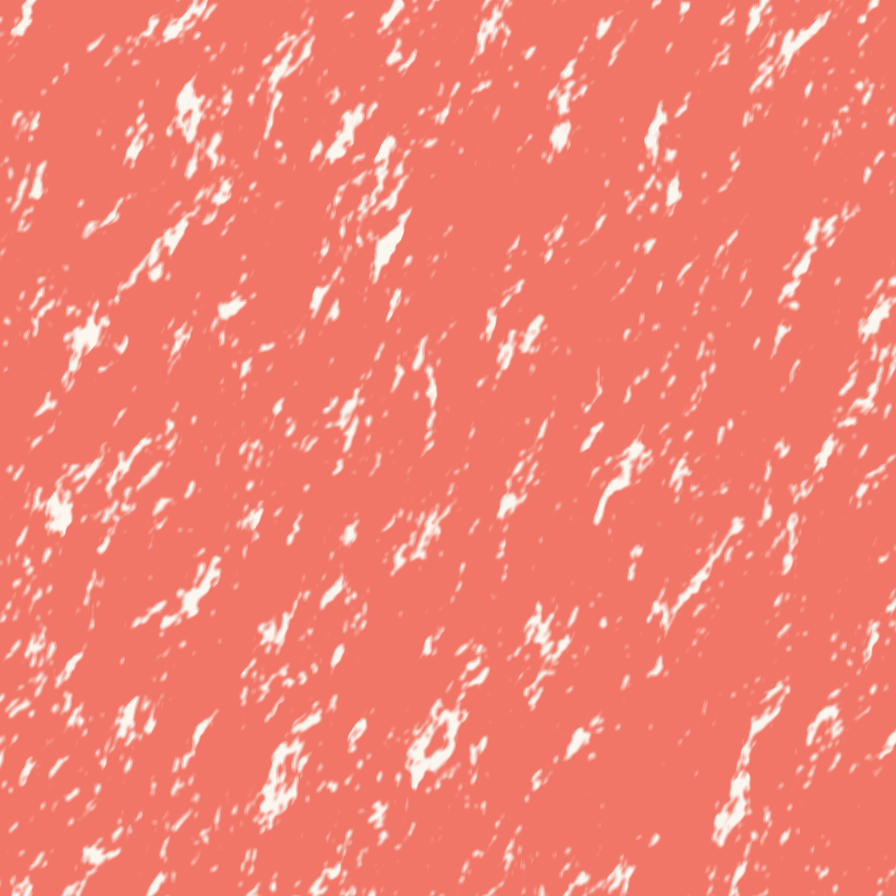
Give the GLSL for this texture, as a WebGL 1 fragment shader.

```glsl
precision highp float;
// Cream flecks streaked diagonally across a coral ground.
// Layers of stretched cellular noise, from long streaks down to fine grain,
// are summed and cut at a threshold; a small blur softens the cut edges.

uniform vec2 u_resolution;

vec3 hash3(vec2 cell) {
  vec3 q = vec3(dot(cell, vec2(127.1, 311.7)),
                dot(cell, vec2(269.5, 183.3)),
                dot(cell, vec2(419.2, 371.9)));
  return fract(sin(q) * 43758.5);
}

// Cellular noise: one round bump per cell, randomly placed, raised or sunk.
float bumps(vec2 p) {
  vec2 cell = floor(p);
  vec2 local = p - cell;
  float sum = 0.0;
  for (int y = -1; y <= 1; y++) {
    for (int x = -1; x <= 1; x++) {
      vec2 offset = vec2(float(x), float(y));
      vec3 rnd = hash3(cell + offset);
      vec2 d = offset + rnd.xy - local;
      float falloff = max(0.0, 1.0 - dot(d, d));
      sum += (2.0 * rnd.z - 1.0) * falloff * falloff;
    }
  }
  return sum;
}

// Turn to the streak frame: x runs across the streaks, y along them.
vec2 streakFrame(vec2 p) {
  vec2 along = vec2(0.47, 0.883);
  vec2 q = vec2(dot(p, vec2(along.y, -along.x)), dot(p, along));
  q.x += 0.005 * sin(q.y * 23.0 + 2.0 * sin(q.x * 11.0))
       + 0.002 * sin(q.y * 61.0 + q.x * 37.0);
  return q;
}

float streaks(vec2 q) {
  return 0.8 * bumps(q / vec2(0.022, 0.088) + 17.3)
       + 0.7 * bumps(q / vec2(0.0115, 0.041) + 41.7);
}

float grain(vec2 q) {
  return 0.68 * bumps(q / vec2(0.0062, 0.0175) + 73.1)
       + 0.66 * bumps(q / vec2(0.0036, 0.0085) + 97.9);
}

void main() {
  vec2 p = gl_FragCoord.xy / min(u_resolution.x, u_resolution.y);
  float broad = streaks(streakFrame(p));

  // Average the cut over a small neighbourhood for soft edges.
  float cover = 0.0;
  for (int j = -1; j <= 1; j++) {
    for (int i = -1; i <= 1; i++) {
      vec2 tap = p + 0.0016 * vec2(float(i), float(j));
      float height = broad + grain(streakFrame(tap));
      cover += smoothstep(0.64, 1.02, height) / 9.0;
    }
  }

  vec3 coral = vec3(0.95, 0.463, 0.403);
  vec3 cream = vec3(0.983, 0.963, 0.935);
  gl_FragColor = vec4(mix(coral, cream, cover), 1.0);
}
```
